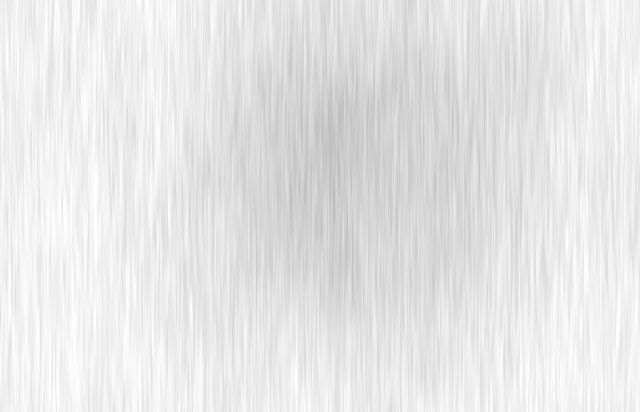
A Shadertoy shader for this texture:

```glsl
const float BASE_TONE = 0.945;
const float FINE_STRENGTH = 0.085;
const float THIN_STRENGTH = 0.060;
const float MID_STRENGTH = 0.030;
const float BROAD_STRENGTH = 0.022;
const float CLOUD_STRENGTH = 0.022;
const vec2 FINE_FREQ = vec2(330.0, 13.0);   // cells per canvas height
const vec2 THIN_FREQ = vec2(215.0, 8.0);
const vec2 MID_FREQ = vec2(110.0, 6.0);
const vec2 BROAD_FREQ = vec2(42.0, 3.0);
const vec2 CLOUD_FREQ = vec2(9.0, 4.0);

float hash(vec2 p) {
    vec3 q = fract(vec3(p.xyx) * 0.1031);
    q += dot(q, q.yzx + 33.33);
    return fract((q.x + q.y) * q.z);
}

// One vertical fibre: smooth noise along y with its own random offset
float fibre(float column, float y) {
    y += 37.0 * hash(vec2(column, 5.0));
    float cell = floor(y);
    float t = smoothstep(0.0, 1.0, y - cell);
    return mix(hash(vec2(column, cell)), hash(vec2(column, cell + 1.0)), t);
}

// Blend of neighbouring fibres, centred on zero; softness sets the edge width
float streaks(vec2 p, vec2 freq, float softness) {
    p *= freq;
    float column = floor(p.x);
    float t = smoothstep(0.5 - 0.5 * softness, 0.5 + 0.5 * softness, p.x - column);
    return mix(fibre(column, p.y), fibre(column + 1.0, p.y), t) - 0.5;
}

float glow(vec2 p, vec2 centre, vec2 radius) {
    vec2 d = (p - centre) / radius;
    return exp(-0.5 * dot(d, d));
}

// Soft shadow in the middle of the sheet
float shadow(vec2 p) {
    float s = 0.115 * glow(p, vec2(0.86, 0.62), vec2(0.27, 0.30));
    s += 0.035 * glow(p, vec2(0.80, 0.70), vec2(0.11, 0.17));
    s += 0.035 * glow(p, vec2(0.80, 0.35), vec2(0.09, 0.11));
    s += 0.030 * glow(p, vec2(1.08, 0.72), vec2(0.12, 0.16));
    s += 0.022 * glow(p, vec2(0.58, 0.60), vec2(0.09, 0.20));
    s += 0.020 * glow(p, vec2(1.10, 0.38), vec2(0.12, 0.10));
    s += 0.020 * glow(p, vec2(1.31, 0.88), vec2(0.07, 0.08));
    s -= 0.020 * glow(p, vec2(0.92, 0.57), vec2(0.06, 0.12));
    s -= 0.022 * glow(p, vec2(0.46, 0.78), vec2(0.06, 0.15));
    return s;
}

void mainImage(out vec4 fragColor, in vec2 fragCoord) {
    // Centre the layout so other aspect ratios keep the same composition
    vec2 p = fragCoord / iResolution.y;
    p.x += 0.776 - 0.5 * iResolution.x / iResolution.y;

    // Brushed grain: crisp thin fibres over faint wider bands
    vec2 q = p + 3.0;
    float grain = FINE_STRENGTH * streaks(q, FINE_FREQ, 0.6)
                + THIN_STRENGTH * streaks(q, THIN_FREQ, 0.7)
                + MID_STRENGTH * streaks(q, MID_FREQ, 0.9)
                + BROAD_STRENGTH * streaks(q, BROAD_FREQ, 1.0)
                + CLOUD_STRENGTH * streaks(q, CLOUD_FREQ, 1.0);

    float tone = BASE_TONE - 1.06 * shadow(p) + grain;
    fragColor = vec4(vec3(clamp(tone, 0.0, 1.0)), 1.0);
}
```
